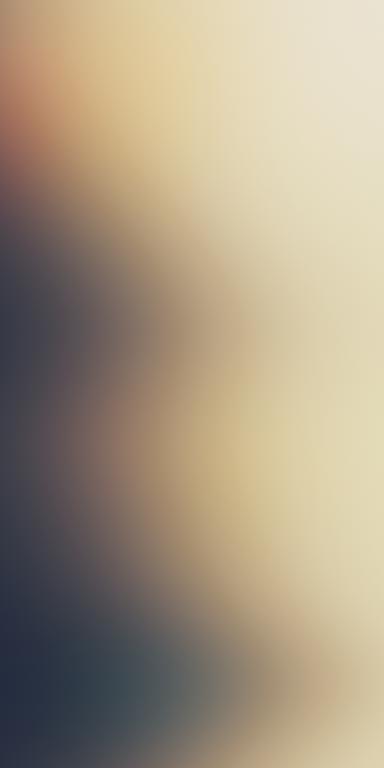
Reproduce this background procedurally as a Shadertoy shader.

```glsl
const vec3 TONES[7] = vec3[7](
    vec3(0.13, 0.16, 0.24), // navy
    vec3(0.20, 0.22, 0.27), // ink
    vec3(0.33, 0.31, 0.33), // slate
    vec3(0.48, 0.42, 0.39), // taupe
    vec3(0.64, 0.55, 0.45), // tan
    vec3(0.78, 0.70, 0.56), // sand
    vec3(0.90, 0.87, 0.74)  // cream
);

const vec3 ROSE_TINT  = vec3(0.03, -0.07, -0.05);
const vec3 GOLD_TINT  = vec3(0.01, -0.03, -0.09);
const vec3 AMBER_TINT = vec3(0.01, 0.00, -0.04);
const vec3 MAUVE_TINT = vec3(0.02, -0.01, -0.01);
const vec3 TEAL_TINT  = vec3(-0.01, 0.04, 0.03);
const vec3 IVORY_TINT = vec3(0.02, 0.02, 0.08);

float hash(vec2 p) {
    return fract(sin(dot(p, vec2(127.1, 311.7))) * 43758.5453);
}

float bell(float x, float center, float width) {
    float d = (x - center) / width;
    return exp(-d * d);
}

float glow(vec2 p, vec2 center, vec2 radius) {
    return bell(p.x, center.x, radius.x) * bell(p.y, center.y, radius.y);
}

// Horizontal position of the soft shadow edge at a given height
float shadowEdge(float height) {
    float edge = 0.36 - 0.49 * smoothstep(0.55, 0.95, height);
    edge += 0.23 * bell(height, 0.11, 0.12);
    return edge - 0.07 * bell(height, 0.42, 0.10);
}

// Each tone is placed along the ramp by its red value
vec3 toneRamp(float level) {
    vec3 color = TONES[0];
    for (int i = 0; i < 6; i++) {
        vec3 span = TONES[i + 1] - TONES[i];
        color += span * clamp((level - TONES[i].r) / span.r, 0.0, 1.0);
    }
    return color;
}

void mainImage(out vec4 fragColor, in vec2 fragCoord) {
    vec2 uv = fragCoord / iResolution.xy;

    // Shadow on the left fading into light on the right
    float light = 1.0 / (1.0 + exp(-6.0 * (uv.x - shadowEdge(uv.y))));
    vec3 color = toneRamp(mix(0.12, 0.90, light));

    // Warm glows
    color += ROSE_TINT * glow(uv, vec2(0.03, 0.85), vec2(0.17, 0.13));
    color += GOLD_TINT * glow(uv, vec2(0.35, 0.89), vec2(0.28, 0.16));
    color += AMBER_TINT * glow(uv, vec2(0.62, 0.39), vec2(0.25, 0.13));
    color += MAUVE_TINT * glow(uv, vec2(0.27, 0.43), vec2(0.18, 0.12));

    // Cool lower shadow and pale upper corner
    color += TEAL_TINT * glow(uv, vec2(0.42, 0.10), vec2(0.25, 0.09));
    color += IVORY_TINT * glow(uv, vec2(1.0, 1.0), vec2(0.45, 0.25));

    // Fine grain against banding
    color += (hash(uv) - 0.5) / 255.0;
    fragColor = vec4(color, 1.0);
}
```
